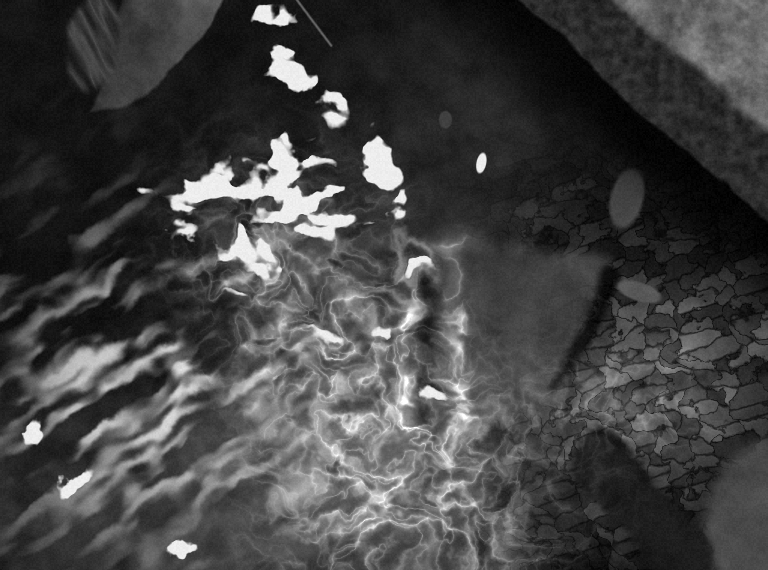
Write a WebGL 1 fragment shader that draws this texture.

```glsl
precision highp float;
uniform vec2 u_resolution;

float hash(vec2 p) {
  vec3 q = fract(p.xyx * .1031);
  q += dot(q, q.yzx + 33.33);
  return fract((q.x + q.y) * q.z);
}

float noise(vec2 p) {
  vec2 i = floor(p), f = fract(p);
  f = f * f * (3. - 2. * f);
  return mix(mix(hash(i), hash(i + vec2(1, 0)), f.x),
             mix(hash(i + vec2(0, 1)), hash(i + vec2(1, 1)), f.x), f.y);
}

float fbm(vec2 p) {
  float sum = 0., amp = .5;
  for (int i = 0; i < 5; i++) {
    sum += amp * noise(p);
    p = mat2(1.6, 1.2, -1.2, 1.6) * p + 7.3;
    amp *= .5;
  }
  return sum;
}

// Bright thin folds where the noise crosses its middle
float ridge(vec2 p, float sharp) {
  float n = mix(noise(p), noise(p * 2.1 + 4.7), .3);
  return pow(max(1. - abs(2. * n - 1.), 0.), sharp);
}

// Soft spot: centre in xy, radii in zw
float glow(vec2 p, vec4 c) {
  vec2 q = (p - c.xy) / c.zw;
  return exp(-dot(q, q));
}

// Distance to the line from xy to zw
float segment(vec2 p, vec4 s) {
  vec2 d = s.zw - s.xy, a = p - s.xy;
  return length(a - d * clamp(dot(a, d) / dot(d, d), 0., 1.));
}

float band(vec2 p, vec4 s, float r) {
  float d = segment(p, s) / r;
  return exp(-d * d);
}

// Positive on the left of the line from xy to zw
float side(vec2 p, vec4 s) {
  vec2 d = normalize(s.zw - s.xy), a = p - s.xy;
  return d.x * a.y - d.y * a.x;
}

float fill(float d, float soft) { return smoothstep(-soft, soft, d); }

float ellipse(vec2 p, vec4 c, float turn) {
  float s = sin(turn), k = cos(turn);
  vec2 q = mat2(k, -s, s, k) * (p - c.xy) / c.zw;
  return 1. - smoothstep(.8, 1.1, length(q));
}

// x: gap to the nearest stone border, y: tone of the stone
vec2 pebbles(vec2 p) {
  float near = 9., next = 9., tone = 0.;
  for (int k = 0; k < 9; k++) {
    vec2 g = floor(p) + vec2(mod(float(k), 3.), floor(float(k) / 3.)) - 1.;
    float d = length(g + vec2(hash(g), hash(g + 51.7)) - p);
    if (d < near) { next = near; near = d; tone = hash(g + 17.1); }
    else next = min(next, d);
  }
  return vec2(next - near, tone);
}

float streambed(vec2 p, float grit) {
  float v = .075 + .18 * glow(p, vec4(.66, .22, .34, .36));
  v += .21 * glow(p, vec4(1.22, .34, .3, .2));
  v += .12 * glow(p, vec4(.22, .12, .4, .24));
  v += .07 * glow(p, vec4(.85, .82, .2, .22));
  v *= .55 + .9 * grit;
  vec2 stone = pebbles(mat2(.9, .4, -.5, 1.1) * p * 27. + 2.5 * grit);
  float zone = smoothstep(.75, 1.05, p.x) * (1. - smoothstep(.6, .82, p.y));
  v *= mix(1., (.55 + .85 * stone.y) * (.4 + .6 * smoothstep(0., .2, stone.x)), zone);
  // Sunken slab and its dark right edge
  float rough = .03 * (grit - .5);
  float slab = min(side(p, vec4(1.07, .545, .78, .588)), side(p, vec4(.96, .28, 1.06, .52)));
  slab = min(slab, min(p.x - .77, p.y - .27)) + rough;
  v = mix(v, .18 + .15 * grit, .85 * fill(slab, .018));
  float crack = min(segment(p, vec4(1.07, .52, 1.05, .45)), segment(p, vec4(1.05, .45, .97, .32)));
  v *= 1. - .75 * fill(.012 + rough - crack, .01);
  // Loose flat stones
  v = mix(v, .25 + .1 * grit, ellipse(p, vec4(1.098, .652, .03, .056), -.25));
  v = mix(v, .29 + .1 * grit, ellipse(p, vec4(1.12, .488, .042, .017), -.3));
  v = mix(v, .25, ellipse(p, vec4(.78, .79, .012, .016), 0.));
  v = mix(v, .22 + .14 * grit, ellipse(p, vec4(1.35, .09, .12, .15), -.3));
  float slate = segment(p, vec4(1.05, .19, 1.2, .02)) + rough;
  return mix(v, .05 + .1 * grit, fill(.048 - slate, .01));
}

float ripples(vec2 p, vec2 warp) {
  // Slanted wave crests
  vec2 w = mat2(.83, -.56, .56, .83) * p + .02 * warp;
  float crest = mix(noise(w * vec2(11, 38)), noise(w * vec2(30, 75)), .35);
  float light = glow(p, vec4(.24, .34, .27, .27)) * (.75 * smoothstep(.46, .85, crest) - .05);
  // Caustic net
  vec2 q = p + .045 * warp;
  float net = mix(ridge(q * vec2(21, 25), 5.), ridge(q * vec2(37, 44) + 9., 4.), .4);
  float middle = band(p, vec4(.5, .54, .66, .26), .17) + glow(p, vec4(.74, .07, .22, .18));
  light += min(middle, 1.1) * (.58 * net + .02);
  light += .3 * net * glow(p, vec4(1.08, .29, .16, .09));
  // Bright seams beside a dark channel, and two rings
  float seams = band(q, vec4(.71, .5, .71, .24), .016) + band(q, vec4(.79, .58, .8, .24), .018);
  light += seams * (.1 + .4 * net) - .15 * band(p, vec4(.745, .5, .745, .28), .022);
  for (int i = 0; i < 2; i++) {
    float d = (length(q - vec2(.665, .45) - float(i) * vec2(.055, .09)) - .038) / .009;
    light += .26 * exp(-d * d);
  }
  return light;
}

float sunGlint(vec2 p, vec2 warp) {
  vec2 q = p + .035 * warp;
  float zone = band(p, vec4(.46, .97, .53, .84), .045);
  zone = max(zone, band(p, vec4(.59, .8, .44, .7), .065));
  zone = max(zone, band(p, vec4(.42, .68, .58, .63), .075));
  zone = max(zone, 1.2 * band(p, vec4(.66, .73, .69, .65), .034));
  zone = max(zone, .72 * band(p, vec4(.31, .63, .53, .52), .09));
  zone = max(zone, .52 * band(p, vec4(.55, .42, .8, .24), .14));
  zone = max(zone, .55 * glow(p, vec4(.73, .55, .08, .06)));
  zone *= 1. - .8 * band(p, vec4(.615, .73, .64, .64), .018);
  float shape = mix(noise(q * vec2(24, 36)), noise(q * vec2(52, 70) + 3.), .35);
  float white = smoothstep(.98, 1.1, zone * .6 + shape);
  white = max(white, ellipse(p, vec4(.843, .714, .009, .019), -.2));
  white = max(white, ellipse(q, vec4(.06, .245, .013, .024), -.2));
  white = max(white, ellipse(q, vec4(.13, .16, .034, .012), .65));
  return max(white, ellipse(q, vec4(.32, .04, .022, .01), .7));
}

void main() {
  vec2 p = gl_FragCoord.xy / u_resolution * vec2(1.345, 1);
  float grit = fbm(p * 24.);
  vec2 warp = vec2(fbm(p * 15. + 3.), fbm(p * 15. + 41.)) * 2. - 1.;
  float v = max(streambed(p, grit) + ripples(p, warp), .02);
  v = mix(v, .93, sunGlint(p, warp));
  // Twig
  v = mix(v, .4, fill(.002 - segment(p, vec4(.52, 1, .58, .92)), .002));
  // Boulder and its shadow
  vec2 r = p + .012 * warp;
  float boulder = min(side(r, vec4(.91, 1, 1.145, .781)), side(r, vec4(1.145, .781, 1.343, .615)));
  v *= 1. - .8 * smoothstep(-.17, -.02, boulder);
  float top = side(r, vec4(1.08, 1, 1.343, .77));
  float speckle = fbm(p * 75.);
  float face = mix(.07 + .2 * speckle, .15 + .3 * grit + .24 * speckle, fill(top, .012));
  v = mix(v, face, fill(boulder, .004));
  // Smooth rock and curled leaf
  float rock = min(side(r, vec4(.166, .8, .227, .808)), side(r, vec4(.227, .808, .36, .94)));
  rock = min(rock, min(side(r, vec4(.36, .94, .388, 1)), side(r, vec4(.21, 1, .166, .8))));
  v = mix(v, .1 + .22 * grit + .6 * (p.x - .19), fill(rock, .004));
  float veins = ridge(vec2(p.x * 50. + p.y * 25., p.y * 12.), 2.);
  v = mix(v, .09 + .2 * veins, ellipse(r, vec4(.162, .925, .05, .09), -.15));
  // Fine grain
  v += .035 * (hash(floor(p * 380.)) - .5);
  gl_FragColor = vec4(vec3(clamp(v, 0., 1.)), 1);
}
```
